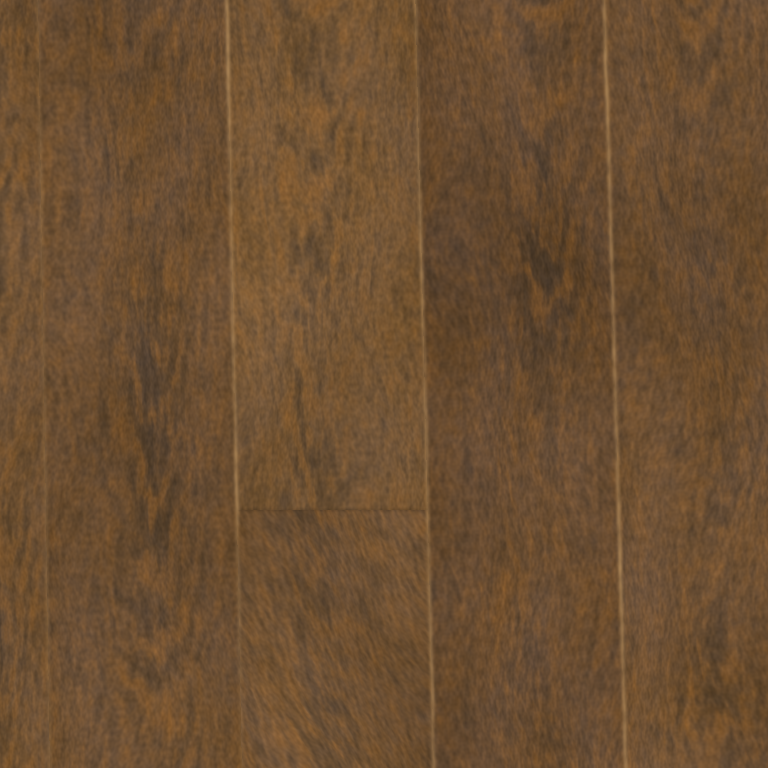
A Shadertoy shader for this texture:

```glsl
// Dark oak floor: four upright boards across, slightly leaning, with pale worn seams
// and one butt joint. Each board has its own tone, cathedral figure and streaks,
// made from stretched gradient noise and the contours of a warped parabola.

vec2 gradientAt(vec2 cell) {
    float a = 6.2832 * fract(sin(dot(cell, vec2(127.1, 311.7))) * 43758.55);
    return vec2(cos(a), sin(a));
}

// Gradient noise, roughly -0.7 to 0.7
float noise(vec2 p) {
    vec2 i = floor(p), f = p - i;
    vec2 w = f * f * f * (f * (f * 6.0 - 15.0) + 10.0);
    vec2 e = vec2(0.0, 1.0);
    float low = mix(dot(gradientAt(i), f), dot(gradientAt(i + e.yx), f - e.yx), w.x);
    float high = mix(dot(gradientAt(i + e), f - e), dot(gradientAt(i + e.yy), f - e.yy), w.x);
    return mix(low, high, w.y);
}

float fbm(vec2 p) {
    float sum = 0.0, amp = 1.0;
    for (int k = 0; k < 4; k++) {
        sum += amp * noise(p);
        p = mat2(1.7, 0.3, -0.3, 1.9) * p + 13.7;
        amp *= 0.6;
    }
    return sum;
}

void mainImage(out vec4 fragColor, in vec2 fragCoord) {
    vec2 uv = fragCoord / iResolution.xy;

    // Board coordinates: seams lean left and draw together towards the top
    float boardWidth = mix(0.25, 0.2457, uv.y);
    float u = (uv.x - mix(0.065, 0.0495, uv.y)) / boardWidth;
    float column = floor(u), across = u - column;
    int board = clamp(int(column) + 1, 0, 4);

    // Staggered butt joints; the lower piece gets its own seed
    float jointY = 0.336 + 1.3 * (column - 1.0);
    bool lowerPiece = column == 1.0 && uv.y < jointY;
    float seed = column + (lowerPiece ? 9.0 : 2.0);
    float tones[5] = float[5](0.6, 0.42, 0.9, 0.2, 0.38);
    float tone = lowerPiece ? 0.55 : tones[board];

    // Wood coordinates: grain wanders gently, and slants on the lower piece
    vec2 p = vec2(across * 0.25, uv.y) + seed * vec2(3.17, 5.31);
    p.x += 0.035 * noise(p * vec2(6.0, 3.5));
    if (lowerPiece) p.x += 0.38 * uv.y;

    // Cathedral figure: contours of a parabola bent by noise
    float hearts[5] = float[5](0.7, 0.56, 0.44, 0.64, 0.48);
    float off = across - hearts[board];
    float warp = fbm(p * vec2(15.0, 5.0));
    float figure = sin(55.0 * (uv.y - 3.0 * off * off) + 6.0 * warp);
    float heart = exp(-16.0 * off * off) * smoothstep(-0.25, 0.35, noise(p * vec2(5.0, 3.5)) + 0.1);

    // Streaks, mottling, fibres and short pores
    float streak = fbm(p * vec2(48.0, 8.0) + warp * 0.8);
    float mottle = fbm(p * vec2(48.0, 30.0) + 4.0);
    float fibre = noise(p * vec2(135.0, 28.0) + warp);
    float pores = noise(p * vec2(190.0, 95.0)) + 0.7 * noise(p * vec2(270.0, 190.0) + 5.0);
    float band = exp(-50.0 * off * off) * (0.4 + 1.3 * noise(p * vec2(9.0, 4.0)));

    // Amber earlywood against grey-brown latewood
    vec3 wood = mix(vec3(0.385, 0.278, 0.182), vec3(0.460, 0.338, 0.208), tone);
    float amber = 0.32 * heart * figure + 0.30 * streak + 0.30 * mottle + 0.22 * fibre;
    wood = mix(wood, vec3(0.54, 0.355, 0.165), clamp(amber, 0.0, 0.6));
    wood = mix(wood, vec3(0.265, 0.215, 0.165), clamp(-amber + 0.35 * band, 0.0, 0.6));
    wood *= 1.0 + 0.13 * pores + 0.08 * fibre;

    // Broad light, and a greyish sheen in soft patches
    float light = noise(uv * vec2(3.0, 2.2) + 8.0) + 0.6 * noise(p * vec2(7.0, 4.0) + 2.0);
    float sheen = noise(p * vec2(14.0, 7.0) + 21.0) + 0.5 * noise(p * vec2(90.0, 70.0) + 3.0);
    wood *= 1.02 + 0.16 * light + 0.05 * (0.5 - uv.x);
    wood += vec3(0.01, 0.02, 0.045) * sheen;

    // Faint shade beside the seams and at the butt joint
    float edge = min(across, 1.0 - across) * boardWidth;
    wood *= 1.0 - 0.06 * exp(-edge * 90.0);
    wood *= 1.0 - 0.10 * exp(-pow((uv.y - jointY) / 0.0025, 2.0));

    // Pale seams, each worn to its own strength and broken along its length
    float seam = floor(u + 0.5);
    float strengths[4] = float[4](0.26, 0.68, 0.50, 0.66);
    float strength = strengths[clamp(int(seam), 0, 3)];
    if (seam == 1.0) strength *= mix(0.4, 1.0, smoothstep(0.26, 0.38, uv.y));
    strength *= 0.92 + 0.8 * noise(vec2(seam * 7.3, uv.y * 6.0)) + 0.6 * noise(vec2(seam * 3.1, uv.y * 60.0));
    float wobble = 0.0015 * noise(vec2(seam * 5.7, uv.y * 18.0));
    float seamDistance = (u - seam) * boardWidth + wobble;
    float line = exp(-pow(seamDistance / 0.0031, 2.0));
    wood = mix(wood, vec3(0.66, 0.51, 0.33), clamp(strength, 0.0, 1.0) * line);

    fragColor = vec4(wood, 1.0);
}
```
